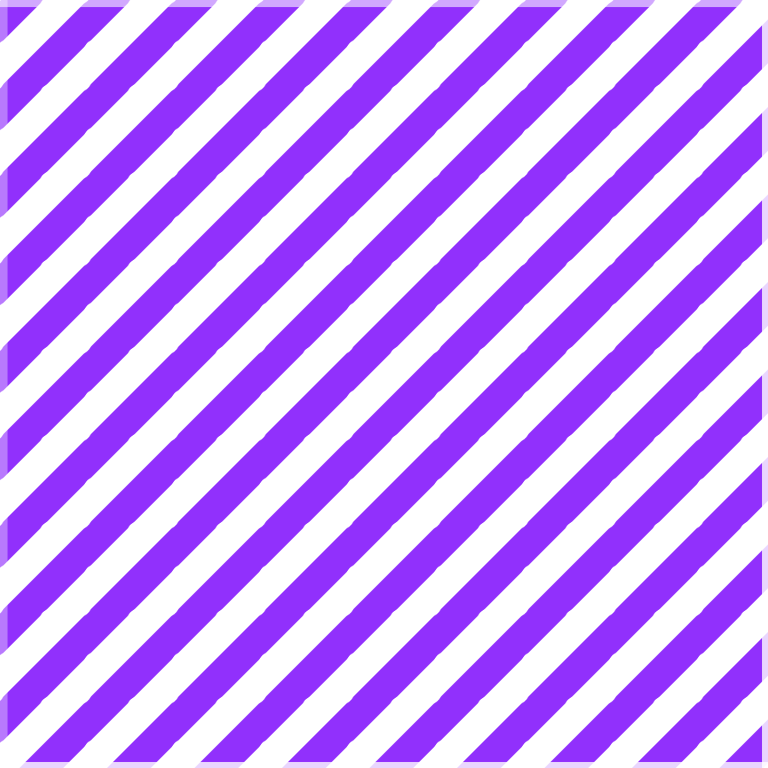
Give the GLSL for this pattern, as a WebGL 1 fragment shader.

```glsl
precision highp float;
// Diagonal violet and white stripes in square tiles, faded along the outer rim.

uniform vec2 u_resolution;

const vec3 WHITE = vec3(1.0);
const vec3 VIOLET = vec3(0.57, 0.19, 0.99);
const float TILE = 0.11393;       // tile side, also the stripe period along x and y
const float NICK_DEPTH = 0.012;   // stripe loss at tile joins, in tiles
const float NICK_REACH = 0.045;   // length of a nick, in tiles

// Distance from the nearest whole number.
float toInteger(float v) {
  return abs(fract(v + 0.5) - 0.5);
}

// Small dent that appears where a stripe crosses a tile join.
float joinNick(vec2 cell, float depth, float reach) {
  float gap = min(toInteger(cell.x), toInteger(cell.y));
  return depth * (1.0 - smoothstep(0.0, reach, gap));
}

// Coverage of the rising stripes; blur is the edge softness in tiles.
float stripes(vec2 cell, float blur) {
  float fromCentre = toInteger(cell.x + cell.y - 0.25);
  float halfWidth = 0.25 - joinNick(cell, NICK_DEPTH, NICK_REACH);
  return 1.0 - smoothstep(-blur, blur, fromCentre - halfWidth);
}

// Opacity of one rim: faded up to width, then solid.
float rim(float inset, float width, float faded, float blur) {
  return mix(faded, 1.0, smoothstep(-blur, blur, inset - width));
}

void main() {
  // Square units with the origin at the upper left.
  vec2 size = u_resolution / u_resolution.y;
  vec2 p = gl_FragCoord.xy / u_resolution.y;
  p.y = size.y - p.y;
  float pixel = 1.0 / u_resolution.y;

  float ink = stripes(p / TILE, pixel / TILE);

  // Each side fades by its own amount.
  ink *= rim(p.x, 0.0098, 0.65, pixel * 0.6);
  ink *= rim(p.y, 0.0092, 0.42, pixel * 0.6);
  ink *= rim(size.x - p.x, 0.0078, 0.20, pixel * 0.6);
  ink *= rim(size.y - p.y, 0.0078, 0.20, pixel * 0.6);

  gl_FragColor = vec4(mix(WHITE, VIOLET, ink), 1.0);
}
```
